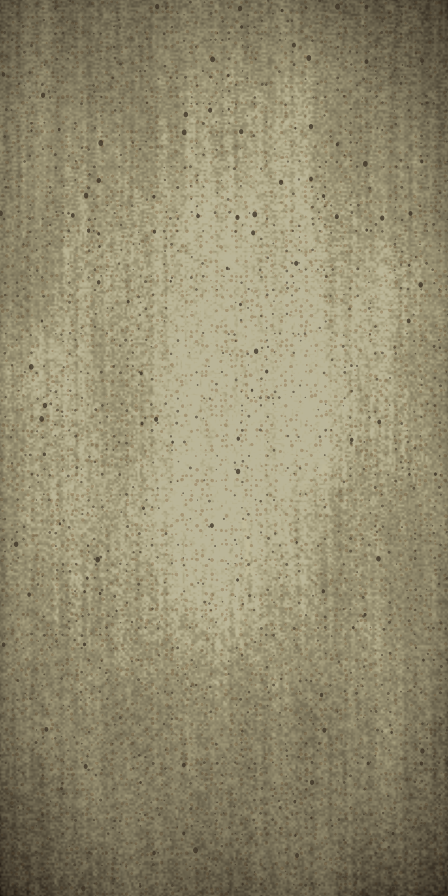
A WebGL 2 fragment shader for this texture:

```glsl
#version 300 es
precision highp float;

uniform vec2 u_resolution;
out vec4 fragColor;

// Palette
const vec3 SHADOW = vec3(0.39, 0.36, 0.28);
const vec3 MIDTONE = vec3(0.62, 0.59, 0.465);
const vec3 LIGHT = vec3(0.73, 0.71, 0.595);
const vec3 SCUFF = vec3(0.74, 0.71, 0.575);
const vec3 SPECK = vec3(0.23, 0.19, 0.14);
const vec3 RUST = vec3(0.50, 0.38, 0.24);

// Lighting, in tone units
const vec2 GLOW_CENTRE = vec2(0.46, 0.53);
const vec2 GLOW_FALLOFF = vec2(0.40, 0.95);
const float GLOW_TONE = 0.705;

// Surface strengths and sizes; one unit is the canvas width
const float GRAIN_CELLS = 210.0;
const float GRAIN_STRENGTH = 0.20;
const float MOTTLE_STRENGTH = 0.09;
const float STREAK_STRENGTH = 0.035;
const float BAND_STRENGTH = 0.05;
const int SCUFF_COUNT = 22;
const float SCUFF_OPACITY = 0.50;

float hash(vec2 p) {
    return fract(sin(dot(p, vec2(127.1, 311.7))) * 43758.5453);
}

vec2 hash2(vec2 p) {
    return vec2(hash(p), hash(p + 19.7));
}

float noise(vec2 p) {
    vec2 i = floor(p), f = fract(p);
    f = f * f * (3.0 - 2.0 * f);
    return mix(mix(hash(i), hash(i + vec2(1, 0)), f.x),
               mix(hash(i + vec2(0, 1)), hash(i + vec2(1, 1)), f.x), f.y);
}

float fbm(vec2 p) {
    float sum = 0.0, weight = 0.5;
    for (int i = 0; i < 4; i++) {
        sum += weight * noise(p);
        p = p * 2.03 + 7.3;
        weight *= 0.5;
    }
    return sum / 0.9375;
}

// One jittered ellipse in a share of the cells
float scatter(vec2 p, vec2 cells, float share, float radius, float edge) {
    vec2 q = p * cells;
    vec2 id = floor(q);
    vec2 centre = 0.3 + 0.4 * hash2(id + 3.1);
    vec2 offset = (fract(q) - centre) / cells;
    float size = radius * mix(0.5, 1.2, hash(id + 8.4));
    offset.y *= cells.y / cells.x;
    float shape = 1.0 - smoothstep(size - edge, size + edge, length(offset));
    return shape * step(hash(id + 41.3), share);
}

// Long, slightly bent rub marks with worn edges
float scuffs(vec2 p, float height) {
    float wear = smoothstep(0.30, 0.70, fbm(p * vec2(45.0, 22.0)));
    float total = 0.0;
    for (int i = 0; i < SCUFF_COUNT; i++) {
        vec2 seed = vec2(float(i) * 1.7, 5.3);
        vec2 d = p - hash2(seed) * vec2(1.0, height);
        float angle = (hash(seed + 2.0) - 0.5) * 1.5;
        float span = mix(0.025, 0.14, pow(hash(seed + 4.0), 2.0));
        float width = mix(0.005, 0.014, hash(seed + 6.0));
        float c = cos(angle), s = sin(angle);
        d = vec2(c * d.x - s * d.y, s * d.x + c * d.y);
        d.x += (hash(seed + 9.0) - 0.5) * 2.5 * d.y * d.y;
        float side = 1.0 - smoothstep(0.3 * width, width, abs(d.x));
        float ends = 1.0 - smoothstep(0.55 * span, span, abs(d.y));
        total = max(total, side * ends * mix(0.35, 1.0, hash(seed + 11.0)));
    }
    return total * wear;
}

void main() {
    vec2 uv = gl_FragCoord.xy / u_resolution;
    vec2 p = gl_FragCoord.xy / u_resolution.x;
    float height = u_resolution.y / u_resolution.x;
    float edge = 0.5 / u_resolution.x;

    // Soft central glow, with a tighter falloff along the border
    vec2 d = uv - GLOW_CENTRE;
    vec2 border = min(uv, 1.0 - uv);
    float tone = GLOW_TONE - dot(d * d, GLOW_FALLOFF);
    tone -= 0.05 * (exp(-border.x * 28.0) + exp(-border.y * 28.0));

    // Cloudy mottling and vertical streaks
    float cloud = fbm(p * vec2(5.0, 3.0) + 2.7);
    tone += MOTTLE_STRENGTH * (cloud - 0.5) * 2.0;
    tone += BAND_STRENGTH * (noise(vec2(p.x * 9.0, p.y * 0.8)) - 0.5);
    tone += STREAK_STRENGTH * (noise(vec2(p.x * 95.0, p.y * 3.0)) - 0.5) * 2.0;

    // Pressed grain
    float grain = 0.65 * noise(p * GRAIN_CELLS) + 0.35 * noise(p * GRAIN_CELLS * 0.53 + 31.0);
    tone += GRAIN_STRENGTH * (grain - 0.5);

    vec3 colour = mix(SHADOW, MIDTONE, (tone - 0.39) / 0.23);
    colour = mix(colour, LIGHT, smoothstep(0.60, 0.76, tone));
    float shade = clamp(tone / 0.66, 0.55, 1.05);

    // Pale rubs and flecks
    float flecks = scatter(p + 0.37, vec2(26.0, 13.0), 0.16, 0.007, 0.004);
    flecks *= noise(p * 90.0);
    float pale = max(scuffs(p, height), 0.6 * flecks);
    colour = mix(colour, SCUFF * shade, SCUFF_OPACITY * pale);

    // Rusty and dark specks
    float rust = scatter(p, vec2(90.0), 0.30, 0.0035, edge);
    float fine = scatter(p + 0.61, vec2(70.0), 0.15, 0.0028, edge);
    float coarse = scatter(p + 0.23, vec2(32.0, 26.0), 0.07, 0.0045, edge);
    colour = mix(colour, RUST * shade, 0.40 * rust);
    colour = mix(colour, SPECK, max(0.55 * fine, 0.75 * coarse));

    fragColor = vec4(clamp(colour, 0.0, 1.0), 1.0);
}
```
